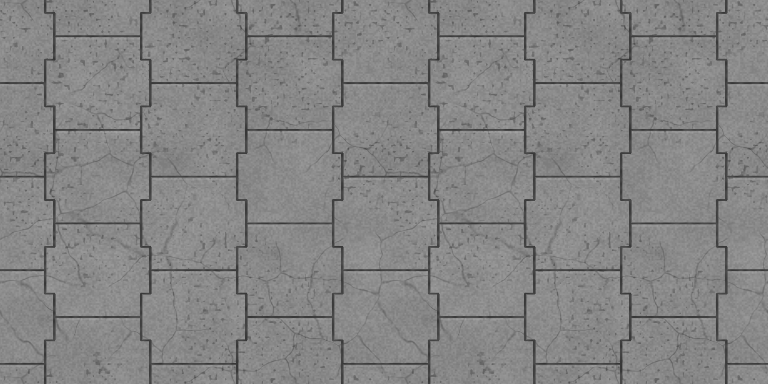
This texture is drawn by a Shadertoy shader. Its source:

```glsl
// Layout, in units of the canvas height
const vec2  PAVER = vec2(0.25, 0.2437);     // column pitch, row pitch
const vec2  ORIGIN = vec2(0.1295, 0.1745);  // first joint, first row line
const float NOTCH = 0.0119;                 // sideways step of the joints
const float BLOCK = 4.0;                    // pavers before the wear repeats
const float ROW_HALF_WIDTH = 0.0024;
const float SIDE_HALF_WIDTH = 0.0033;
const float JOINT_SOFTNESS = 0.0026;

// Tones
const float STONE = 0.541;
const float JOINT = 0.21;
const float TILE_VARIATION = 0.014;
const float MOTTLE = 0.075;
const float GRAIN = 0.075;
const float CRACK_DEPTH = 0.12;
const float PIT_DEPTH = 0.13;
const float RIM_LIGHT = 0.035;

// Wear, in cells per block
const float CRACK_CELLS = 7.0;
const float CRACK_WIDTH = 0.0032;
const float CRACK_WARP = 0.07;
const float PIT_CELLS = 125.0;
const float GRAIN_CELLS = 230.0;

float hash(vec2 p) {
    vec3 q = fract(p.xyx * 0.1031);
    q += dot(q, q.yzx + 33.33);
    return fract((q.x + q.y) * q.z);
}

// Value noise that wraps after one block
float noise(vec2 uv, float cells) {
    vec2 p = uv * cells, i = floor(p), f = fract(p);
    f = f * f * (3.0 - 2.0 * f);
    vec2 a = mod(i, cells), b = mod(i + 1.0, cells);
    float low = mix(hash(a), hash(vec2(b.x, a.y)), f.x);
    float high = mix(hash(vec2(a.x, b.y)), hash(b), f.x);
    return mix(low, high, f.y);
}

float fbm(vec2 uv, float cells) {
    float sum = 0.0, weight = 0.5;
    for (int k = 0; k < 4; k++) {
        sum += weight * noise(uv, cells);
        cells *= 2.0;
        weight *= 0.5;
    }
    return sum / 0.9375;
}

// Approximate distance to the borders of wrapped Voronoi cells
float crackDistance(vec2 uv) {
    vec2 p = uv * CRACK_CELLS, cell = floor(p);
    float nearest = 9.0, second = 9.0;
    for (int y = -1; y <= 1; y++)
    for (int x = -1; x <= 1; x++) {
        vec2 id = cell + vec2(x, y);
        vec2 seed = mod(id, CRACK_CELLS);
        float d = length(id + vec2(hash(seed), hash(seed + 57.0)) - p);
        second = min(second, max(nearest, d));
        nearest = min(nearest, d);
    }
    return 0.5 * (second - nearest) / CRACK_CELLS;
}

float lineMask(float d, float halfWidth, float soft) {
    return 1.0 - smoothstep(halfWidth - 0.5 * soft, halfWidth + 0.5 * soft, d);
}

void mainImage(out vec4 fragColor, in vec2 fragCoord) {
    float pixel = 1.0 / iResolution.y;
    float soft = max(JOINT_SOFTNESS, pixel);
    vec2 p = fragCoord * pixel - ORIGIN;
    vec2 grid = p / PAVER;
    vec2 uv = grid / BLOCK;

    // Stepped side joint: vertical runs and short horizontal steps
    float joint = floor(grid.x + 0.5);
    float dx = p.x - joint * PAVER.x;
    float wave = abs(fract(grid.y) - 0.5) > 0.25 ? 1.0 : -1.0;
    float side = dx - NOTCH * wave * (1.0 - 2.0 * mod(joint, 2.0));
    float stepY = abs(fract(2.0 * grid.y) - 0.5) * 0.5 * PAVER.y;
    float stepDist = length(vec2(max(abs(dx) - NOTCH, 0.0), stepY));

    // Row joint, offset by half a paver in alternate columns
    float column = side > 0.0 ? joint : joint - 1.0;
    float rowPos = grid.y + 0.5 * mod(column, 2.0);
    float above = (fract(rowPos + 0.5) - 0.5) * PAVER.y;
    vec2 tile = mod(vec2(column, floor(rowPos)), BLOCK);

    // Stone surface
    float mottle = fbm(uv, 12.0);
    float wear = fbm(uv + vec2(0.37, 0.61), 5.0);
    float tone = STONE + TILE_VARIATION * (hash(tile + 11.0) - 0.5);
    tone += MOTTLE * (mottle - 0.5);
    tone += GRAIN * (noise(uv, GRAIN_CELLS) - 0.5);

    // Pits gather in worn areas
    float pits = smoothstep(0.72, 0.95, noise(uv + 0.23, PIT_CELLS));
    tone -= PIT_DEPTH * pits * smoothstep(0.42, 0.66, wear);

    // Broken hairline cracks
    vec2 warp = vec2(fbm(uv, 9.0), fbm(uv + 0.47, 9.0)) - 0.5;
    float crack = 1.0 - smoothstep(0.0, CRACK_WIDTH, crackDistance(uv + CRACK_WARP * warp));
    float exposed = smoothstep(0.44, 0.62, fbm(uv + vec2(0.71, 0.19), 6.0));
    tone -= CRACK_DEPTH * crack * exposed * (0.4 + 0.6 * noise(uv, 60.0));

    // Light rim below each row joint, then the joints themselves
    tone += RIM_LIGHT * lineMask(abs(above + 0.0065), 0.002, soft);
    float gap = lineMask(abs(above), ROW_HALF_WIDTH, soft);
    gap = max(gap, lineMask(stepDist, ROW_HALF_WIDTH, soft));
    gap = max(gap, lineMask(abs(side), SIDE_HALF_WIDTH, soft));
    tone = mix(tone, JOINT + 0.1 * noise(uv, 90.0), gap);

    fragColor = vec4(vec3(tone), 1.0);
}
```
